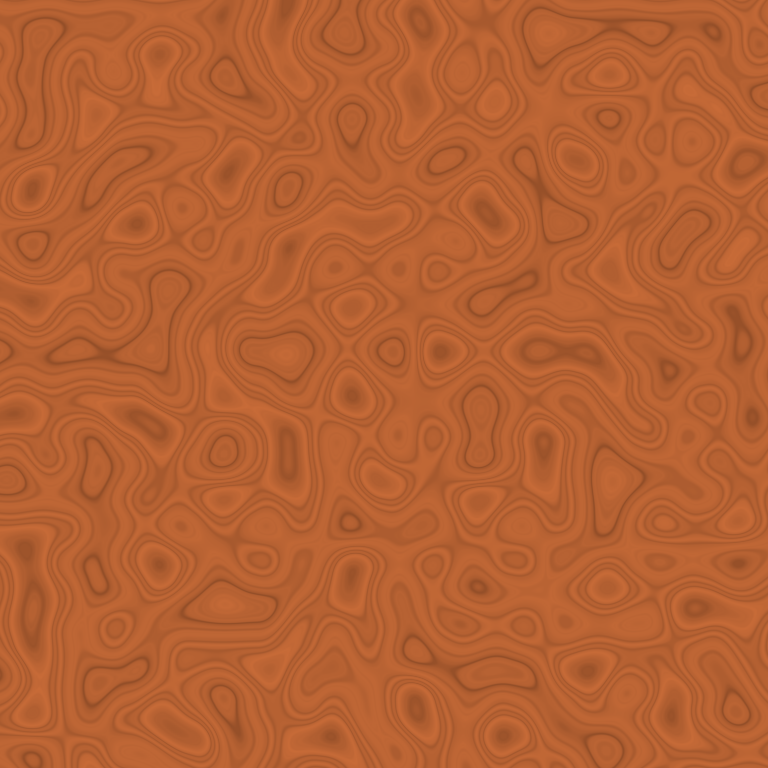
This texture is drawn by a Shadertoy shader. Its source:

```glsl
// Burnt orange grain: contour rings of a smooth noise field, like burl wood.

#define CELLS 12.0        // noise cells across the canvas
#define FINE_LINES 34.0   // hairline rings per unit of height
#define FINE_DEPTH 0.6    // strength of the hairlines
#define BASE vec3(0.715, 0.382, 0.198)
#define TONE_STEP vec3(0.060, 0.033, 0.018)

const float TAU = 6.2831853;

float hash(vec2 p) {
    return fract(sin(dot(p, vec2(127.1, 311.7))) * 43758.5453);
}

// Slope contribution of one lattice corner, with a random direction
float corner(vec2 cell, vec2 offset, vec2 local) {
    float angle = TAU * hash(cell + offset);
    return dot(vec2(cos(angle), sin(angle)), local - offset);
}

float gradientNoise(vec2 p) {
    vec2 cell = floor(p);
    vec2 f = p - cell;
    vec2 u = f * f * f * (f * (f * 6.0 - 15.0) + 10.0);
    float low = mix(corner(cell, vec2(0, 0), f), corner(cell, vec2(1, 0), f), u.x);
    float high = mix(corner(cell, vec2(0, 1), f), corner(cell, vec2(1, 1), f), u.x);
    return mix(low, high, u.y);
}

float lineNoise(float x) {
    float i = floor(x);
    float f = x - i;
    float u = f * f * (3.0 - 2.0 * f);
    return mix(hash(vec2(i, 7.0)), hash(vec2(i + 1.0, 7.0)), u) - 0.5;
}

// Soft stripe centred on one height
float band(float height, float level, float width) {
    float d = (height - level) / width;
    return exp(-d * d);
}

// Lightness along the height: negative is dark, positive is light
float ringTone(float h) {
    float tone = 0.0;

    // Light plateaus
    tone += 0.95 * band(h, -0.28, 0.050);
    tone += 0.75 * band(h, 0.09, 0.050);
    tone += 0.60 * band(h, -0.07, 0.025);
    tone += 0.70 * band(h, 0.56, 0.040);

    // Thin shadow lines
    tone -= 0.90 * band(h, -0.015, 0.016);
    tone -= 0.90 * band(h, -0.125, 0.018);
    tone -= 1.20 * band(h, -0.205, 0.016);
    tone -= 0.70 * band(h, 0.190, 0.020);

    // Bold rims and dark hearts
    tone -= 1.00 * band(h, 0.315, 0.045);
    tone -= 1.30 * band(h, 0.335, 0.017);
    tone -= 1.50 * band(h, -0.455, 0.055);
    return tone;
}

void mainImage(out vec4 fragColor, in vec2 fragCoord) {
    vec2 uv = fragCoord / min(iResolution.x, iResolution.y);
    float height = gradientNoise(uv * CELLS + 3.0);
    float footprint = fwidth(height);

    // Hairlines fade out where they become thinner than the sampling allows
    float tone = ringTone(height);
    for (int i = 0; i < 3; i++) {
        float octave = exp2(float(i));
        float frequency = FINE_LINES * octave;
        float fade = 1.0 - smoothstep(0.4, 1.2, footprint * frequency);
        tone += FINE_DEPTH / sqrt(octave) * fade * lineNoise(height * frequency + 50.0 * octave);
    }

    fragColor = vec4(BASE + TONE_STEP * clamp(tone, -2.5, 1.4), 1.0);
}
```
